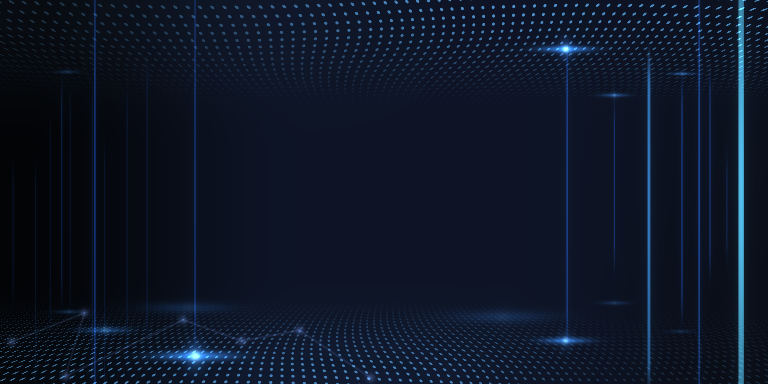
This background is drawn by a Shadertoy shader. Its source:

```glsl
// Dark navy tech stage: dotted wave ceiling and floor, vertical light beams, flares and a faint node web.

const vec3 NAVY = vec3(0.053, 0.080, 0.148);
const vec3 INK = vec3(0.010, 0.015, 0.024);
const vec3 DUSK = vec3(0.036, 0.050, 0.085);
const vec3 BLUE = vec3(0.09, 0.30, 0.72);
const vec3 CYAN = vec3(0.25, 0.60, 0.72);
const vec3 DOT = vec3(0.25, 0.48, 0.64);
const vec3 WEB = vec3(0.28, 0.36, 0.56);

// x, lower end, upper end, strength
const vec4 BEAMS[11] = vec4[11](
    vec4(0.247, -0.20, 1.20, 0.50), vec4(0.508, 0.05, 1.20, 0.42),
    vec4(1.477, 0.08, 0.92, 0.48), vec4(1.600, 0.26, 0.78, 0.36),
    vec4(1.690, -0.05, 0.90, 0.75), vec4(1.776, 0.13, 0.83, 0.42),
    vec4(1.821, -0.20, 1.20, 0.55), vec4(1.849, 0.24, 0.86, 0.38),
    vec4(1.893, 0.28, 0.64, 0.25), vec4(1.930, -0.20, 1.20, 1.00),
    vec4(0.161, 0.17, 0.83, 0.28));

// x, y, half width, strength
const vec4 FLARES[12] = vec4[12](
    vec4(1.473, 0.872, 0.062, 1.00), vec4(0.508, 0.073, 0.090, 1.00),
    vec4(1.473, 0.113, 0.058, 0.75), vec4(1.600, 0.752, 0.034, 0.50),
    vec4(1.776, 0.808, 0.030, 0.45), vec4(1.600, 0.211, 0.036, 0.25),
    vec4(1.772, 0.137, 0.030, 0.20), vec4(0.275, 0.140, 0.060, 0.45),
    vec4(0.180, 0.188, 0.034, 0.28), vec4(0.175, 0.813, 0.030, 0.25),
    vec4(0.490, 0.198, 0.110, 0.20), vec4(1.310, 0.175, 0.120, 0.20));

const vec2 NODES[7] = vec2[7](
    vec2(0.03, 0.11), vec2(0.22, 0.185), vec2(0.17, 0.02), vec2(0.477, 0.167),
    vec2(0.63, 0.112), vec2(0.78, 0.14), vec2(0.965, 0.016));

float hash(float n) { return fract(sin(n * 91.7) * 437.5); }

float band(float lo, float hi, float soft, float v) {
    return smoothstep(lo, lo + soft, v) * (1.0 - smoothstep(hi - soft, hi, v));
}

// Perspective grid of dots; rows merge into lines far away
float dotPlane(float x, float depth, float px) {
    x += 0.035 * sin(16.0 * depth + 2.5 * x);
    depth += 0.015 * sin(3.0 * x);
    vec2 cell = vec2(0.052 * depth, depth * depth / 14.0);
    vec2 grid = vec2((x - 1.0) / cell.x, 14.0 / depth);
    float r = 0.0075 * depth;
    float d = length((fract(grid) - 0.5) * cell);
    return 1.0 - smoothstep(r - 0.5 * px, r + 0.5 * px, d);
}

vec3 beam(vec2 p, vec4 b, float px) {
    float s = b.w;
    float w = 0.0014 + 0.0055 * s * s * s;
    float d = abs(p.x - b.x);
    float core = 1.0 - smoothstep(w - 0.5 * px, w + 0.5 * px, d);
    float halo = 0.16 * exp(-d / (0.003 + 0.010 * s));
    float pulse = 0.65 + 0.35 * sin(3.1416 * clamp(p.y, 0.0, 1.0));
    vec3 tint = mix(BLUE, CYAN, smoothstep(0.45, 1.0, s));
    return tint * s * pulse * (core + halo) * band(b.y, b.z, 0.12, p.y);
}

vec3 flare(vec2 p, vec4 f) {
    vec2 q = p - f.xy;
    vec2 flat1 = q / (f.z * vec2(1.0, 0.13));
    vec2 tall = q / (f.z * vec2(0.30, 0.38));
    float streak = exp(-dot(flat1, flat1));
    float glow = exp(-dot(tall, tall)) * f.w;
    float core = exp(-dot(q, q) / (0.016 * f.z * f.z)) * f.w;
    return f.w * (mix(BLUE, CYAN, 0.35) * (streak + 0.5 * glow)
        + vec3(0.50, 0.55, 0.45) * core);
}

float segmentDistance(vec2 p, vec2 a, vec2 b) {
    vec2 ab = b - a;
    return length(p - a - ab * clamp(dot(p - a, ab) / dot(ab, ab), 0.0, 1.0));
}

void mainImage(out vec4 fragColor, in vec2 fragCoord) {
    float px = 1.0 / iResolution.y;
    vec2 p = fragCoord * vec2(2.0 / iResolution.x, px);

    // Backdrop: dark on the left, navy centre, dusky right
    vec3 color = mix(INK, NAVY, smoothstep(0.05, 0.80, p.x));
    color = mix(color, DUSK, smoothstep(1.35, 1.95, p.x) * (1.0 - 0.6 * p.y));
    float topHaze = smoothstep(0.62, 0.95, p.y);
    float floorHaze = 1.0 - smoothstep(0.0, 0.28, p.y);
    color += vec3(0.020, 0.030, 0.042) * topHaze * (1.0 - smoothstep(0.2, 1.2, p.x));
    color += vec3(0.012, 0.024, 0.040) * floorHaze * band(-0.3, 1.5, 0.5, p.x);

    // Dotted ceiling and floor
    float ceilingLight = smoothstep(0.71, 0.98, p.y) * mix(0.32, 1.0, smoothstep(0.2, 1.3, p.x));
    float floorLight = (1.0 - smoothstep(0.03, 0.23, p.y)) * mix(0.85, 0.22, smoothstep(1.1, 1.65, p.x));
    color += DOT * ceilingLight * dotPlane(p.x, max(p.y - 0.4, 0.1), px);
    color += DOT * floorLight * dotPlane(p.x, max(0.5 - p.y, 0.1), px);

    // Node web
    for (int i = 0; i < 7; i++) {
        float node = length(p - NODES[i]);
        color += WEB * 0.45 * exp(-node * node / 0.00012);
        if (i < 6) {
            float d = segmentDistance(p, NODES[i], NODES[i + 1]);
            color += WEB * 0.22 * (1.0 - smoothstep(0.0, 0.002 + px, d));
        }
    }

    // Main beams, then faint scattered ones on the left
    for (int i = 0; i < 11; i++) color += beam(p, BEAMS[i], px);
    for (int i = 0; i < 8; i++) {
        float n = float(i);
        float x = 0.03 + 0.048 * n + 0.02 * hash(n + 1.0);
        color += beam(p, vec4(x, 0.3 * hash(n + 5.0) - 0.1, 0.6 + 0.4 * hash(n + 9.0), 0.16), px);
    }

    for (int i = 0; i < 12; i++) color += flare(p, FLARES[i]);

    fragColor = vec4(min(color, 1.0), 1.0);
}
```
